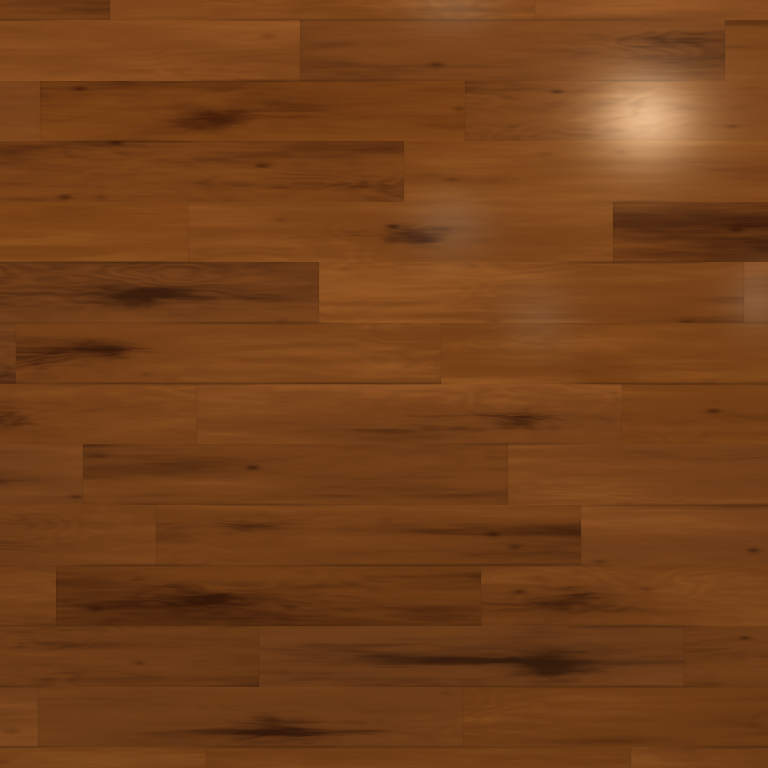
This texture is drawn by a Shadertoy shader. Its source:

```glsl
float hash(vec2 p) {
    vec3 q = fract(p.xyx * 0.1031);
    q += dot(q, q.yzx + 33.33);
    return fract((q.x + q.y) * q.z);
}

float noise(vec2 p) {
    vec2 i = floor(p), f = fract(p);
    f = f * f * (3.0 - 2.0 * f);
    return mix(mix(hash(i), hash(i + vec2(1, 0)), f.x),
               mix(hash(i + vec2(0, 1)), hash(i + vec2(1, 1)), f.x), f.y);
}

float fbm(vec2 p) {
    float sum = 0.0, amp = 0.5;
    for (int i = 0; i < 4; i++) {
        sum += amp * noise(p);
        p = p * 2.03 + 17.3;
        amp *= 0.5;
    }
    return sum;
}

// Soft elliptical spot
float spot(vec2 d, vec2 radius) {
    d /= radius;
    return exp(-dot(d, d));
}

void mainImage(out vec4 fragColor, in vec2 fragCoord) {
    vec2 uv = fragCoord / iResolution.xy;
    float pixel = 1.0 / iResolution.y;

    // Staggered planks
    vec2 plankSize = vec2(0.5534, 0.0789);
    vec2 cell = vec2(uv.x, 0.974 - uv.y) / plankSize;
    float row = floor(cell.y) + 20.0;
    cell.x += hash(vec2(row, 7.0)) + 5.0;
    vec2 plank = vec2(floor(cell.x), row);
    vec2 local = fract(cell);
    float seed = hash(plank + 3.7);
    float tint = hash(plank + 41.2);

    // One large knot on some planks, bending the grain around it
    vec2 knotAt = vec2(0.15 + 0.7 * hash(plank + 11.0), 0.2 + 0.6 * hash(plank + 23.0));
    vec2 toKnot = (local - knotAt) * plankSize;
    toKnot += (vec2(fbm(uv * vec2(22, 80)), fbm(uv * vec2(18, 60) + 9.0)) - 0.47) * vec2(0.07, 0.03);
    float knotty = smoothstep(0.4, 0.9, hash(plank + 57.0));
    float knot = knotty * spot(toKnot, vec2(0.045, 0.014));
    float tail = knotty * spot(toKnot, vec2(0.18, 0.022));
    vec2 grain = uv + vec2(seed * 13.0, tint * 9.0);
    grain.y -= toKnot.y * tail * 0.6;

    // Grain: broad bands, streaks, fine fibres and curved figure
    float bands = fbm(grain * vec2(2.5, 22)) - 0.47;
    float streaks = fbm(grain * vec2(7, 110)) - 0.47;
    float fibres = noise(grain * vec2(35, 330)) - 0.5;
    float figure = sin(60.0 * fbm(grain * vec2(5, 24) + 31.0));
    figure *= smoothstep(0.45, 0.8, noise(grain * vec2(4, 14) + 5.0) + 0.3 * tail);
    float tone = 0.61 + 0.3 * (tint - 0.5) + 0.65 * bands + 0.34 * streaks
               + 0.08 * fibres + 0.045 * figure;

    // Large stains that run across neighbouring planks
    tone += 0.3 * (noise(uv * vec2(3, 6) + 12.0) - 0.5);

    // Dark veins, knots and small pin knots
    float vein = smoothstep(0.58, 0.8, fbm(grain * vec2(2.5, 44) + 70.0));
    tone -= 0.22 * vein + 0.32 * knot + tail * (0.12 + 0.5 * max(streaks, 0.0));
    for (float i = 0.0; i < 3.0; i++) {
        vec2 pin = vec2(hash(plank + i * 7.1), hash(plank + i * 5.3 + 80.0));
        tone -= 0.3 * spot((local - pin) * plankSize, vec2(0.009, 0.0035)) * hash(plank + i + 90.0);
    }

    vec3 wood = mix(vec3(0.22, 0.09, 0.025), vec3(0.445, 0.24, 0.08), smoothstep(-0.05, 0.57, tone));
    wood = mix(wood, vec3(0.56, 0.33, 0.13), smoothstep(0.52, 1.05, tone));
    wood = mix(wood, wood.r * vec3(1.0, 0.57, 0.27), 0.6 * seed);

    // Faint, broken seams; the butt ends show only by tone
    vec2 edge = min(local, 1.0 - local) * plankSize;
    float seam = 1.0 - smoothstep(0.0, 0.0018 + pixel, edge.y);
    wood *= 1.0 - 0.22 * seam * smoothstep(0.4, 0.85, noise(uv * vec2(6, 30)));
    wood *= 1.0 - 0.05 * (1.0 - smoothstep(0.0, 0.001 + pixel, edge.x));

    // Light falloff toward the lower edge
    wood *= mix(0.93, 1.06, smoothstep(0.0, 0.9, uv.y));

    // Warm lamp reflection with a cool halo
    vec2 lamp = uv - vec2(0.84, 0.846);
    float sheen = 0.95 + 0.2 * streaks + 0.04 * figure;
    wood += vec3(0.36, 0.38, 0.36) * spot(lamp, vec2(0.066, 0.058)) * sheen;
    wood += vec3(0.08, 0.09, 0.09) * spot(lamp, vec2(0.13, 0.11));

    // Faint window reflections
    float haze = spot(uv - vec2(0.586, 0.707), vec2(0.055, 0.045))
               + spot(uv - vec2(0.59, 0.99), vec2(0.06, 0.03))
               + 0.7 * spot(uv - vec2(0.70, 0.585), vec2(0.05, 0.045))
               + spot(uv - vec2(0.985, 0.61), vec2(0.04, 0.045));
    wood += vec3(0.04, 0.075, 0.1) * haze;

    fragColor = vec4(clamp(wood, 0.0, 1.0), 1.0);
}
```
